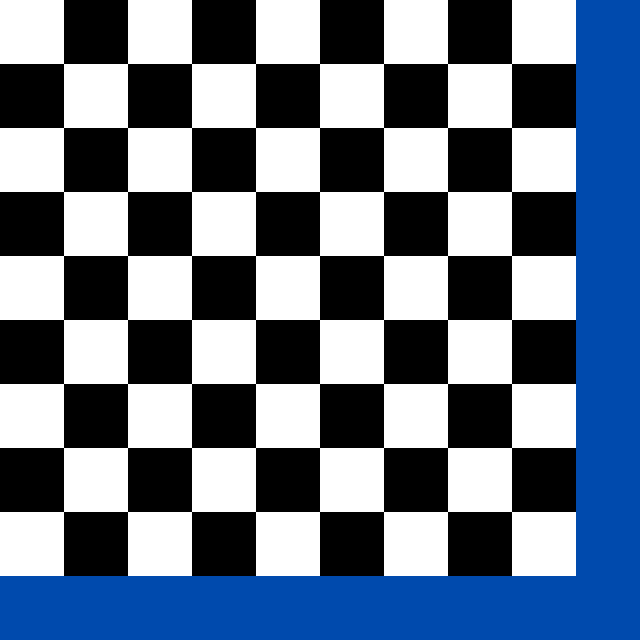
This pattern is drawn by a Shadertoy shader. Its source:

```glsl
// Black and white checkerboard with a blue band along the right and bottom edges.

const float CELLS = 10.0;  // cell widths across the whole canvas
const float BAND = 1.0;    // band thickness, in cells
const vec3 LIGHT = vec3(1.0);
const vec3 DARK = vec3(0.0);
const vec3 BLUE = vec3(0.0, 0.29, 0.68);

// Smoothed square wave per axis: +1 in even cells, -1 in odd cells.
vec2 squareWave(vec2 p, vec2 pixel) {
    vec2 edgeDistance = abs(fract(0.5 * p - 0.25) * 2.0 - 1.0) - 0.5;
    return clamp(2.0 * edgeDistance / pixel, -1.0, 1.0);
}

void mainImage(out vec4 fragColor, in vec2 fragCoord) {
    // Position and pixel size in cell units
    vec2 pixel = CELLS / iResolution.xy;
    vec2 p = fragCoord * pixel;

    // Alternating squares
    vec2 wave = squareWave(p, pixel);
    vec3 color = mix(LIGHT, DARK, 0.5 + 0.5 * wave.x * wave.y);

    // Band outside the board on the right and bottom
    vec2 inset = vec2(CELLS - BAND - p.x, p.y - BAND);
    vec2 coverage = clamp(inset / pixel + 0.5, 0.0, 1.0);
    color = mix(BLUE, color, coverage.x * coverage.y);

    fragColor = vec4(color, 1.0);
}
```
